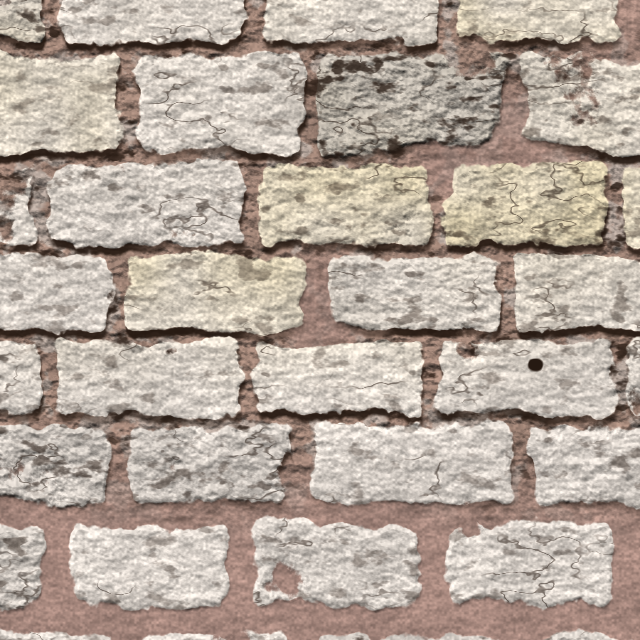
Give the GLSL for this texture, as a Shadertoy shader.

```glsl
// Weathered wall of pale stone blocks in red-brown mortar, lit from above.
// Rounded boxes in uneven staggered courses are eroded by noise; the slope of
// a height field gives the shading, and a shifted copy gives the cast shadow.

#define ROW_PITCH 0.149      // course height
#define FIRST_BED 0.076      // first bed joint, measured from the top
#define BLOCK_WIDTH 0.297    // mean block length
#define JOINT_JITTER 0.16    // spread of the upright joints
#define CORNER 0.014         // corner radius
#define EROSION 0.030        // raggedness of the block edges
#define LIGHT_GAIN 1.2       // strength of the relief shading
#define SPECKLE 0.22         // strength of the fine grit
#define SHADOW_SHIFT vec2(-0.002, 0.012)

const vec3 STONE_GREY = vec3(0.82, 0.79, 0.76);
const vec3 STONE_CREAM = vec3(0.82, 0.77, 0.65);
const vec3 MORTAR_ROUGH = vec3(0.58, 0.48, 0.43);
const vec3 MORTAR_SMOOTH = vec3(0.65, 0.53, 0.49);
const vec3 PIT_DARK = vec3(0.15, 0.10, 0.07);

float hash(vec2 p) {
    return fract(sin(dot(p, vec2(127.1, 311.7))) * 43758.5453);
}

float noise(vec2 p) {
    vec2 i = floor(p), f = fract(p);
    f = f * f * (3.0 - 2.0 * f);
    return mix(mix(hash(i), hash(i + vec2(1, 0)), f.x),
               mix(hash(i + vec2(0, 1)), hash(i + vec2(1, 1)), f.x), f.y);
}

float fbm(vec2 p) {
    float sum = 0.0, amp = 0.5;
    for (int k = 0; k < 4; k++) {
        sum += amp * noise(p);
        p = mat2(1.6, 1.2, -1.2, 1.6) * p + 5.3;
        amp *= 0.5;
    }
    return sum;
}

// Smeared, level mortar: the foot of the wall and a few patches above
float flushness(vec2 p) {
    float foot = 1.0 - smoothstep(0.15, 0.36, p.y + 0.1 * (noise(p * 5.0) - 0.5));
    return max(foot, 0.8 * smoothstep(0.72, 0.86, noise(p * 4.0 + 3.0)));
}

float jointAt(float i, float row) {
    return i + JOINT_JITTER * (hash(vec2(i, row) + 4.7) - 0.5);
}

// Signed distance to the block face, negative inside; local is 0..1 in the block
float blockDistance(vec2 p, out vec2 id, out vec2 local) {
    vec2 q = p + 0.014 * (vec2(noise(p * 9.0), noise(p * 9.0 + 31.0)) - 0.5);
    float t = 1.0 - q.y - FIRST_BED;
    float v = (t - 0.022 * sin(t * 7.03)) / ROW_PITCH;
    float row = floor(v);
    float u = (q.x - 0.2 + 0.12 * mod(row, 2.0)) / BLOCK_WIDTH;
    float i = floor(u);
    if (u < jointAt(i, row)) i -= 1.0;
    else if (u > jointAt(i + 1.0, row)) i += 1.0;
    float left = jointAt(i, row), right = jointAt(i + 1.0, row);
    id = vec2(i, row);
    local = vec2((u - left) / (right - left), 1.0 - fract(v));

    vec2 inset = vec2(min(u - left, right - u) * BLOCK_WIDTH,
                      (0.5 - abs(local.y - 0.5)) * ROW_PITCH);
    vec2 gap = mix(vec2(0.013, 0.009), vec2(0.024, 0.019), flushness(p));
    vec2 c = gap + CORNER - inset;
    float d = length(max(c, 0.0)) + min(max(c.x, c.y), 0.0) - CORNER;
    d += EROSION * (fbm(p * 34.0) - 0.47);
    // Daubs of mortar left on the face
    return max(d, 0.08 * (noise(p * 11.0 + 8.0) + 0.2 * fbm(p * 60.0) - 1.01));
}

float roughness(vec2 id) {
    return pow(hash(id + 2.3), 3.0);
}

float height(vec2 p) {
    vec2 id, local;
    float face = 1.0 - smoothstep(-0.008, 0.003, blockDistance(p, id, local));
    float level = flushness(p);
    float grain = fbm(p * vec2(48.0, 76.0));
    float grit = mix(mix(2.0, 0.4, level), mix(0.75, 1.9, roughness(id)), face);
    return face * mix(0.8, 0.25, level) + grain * grit;
}

void mainImage(out vec4 fragColor, in vec2 fragCoord) {
    vec2 p = fragCoord / iResolution.xy;
    vec2 id, local, otherId, otherLocal;
    float d = blockDistance(p, id, local);
    float soft = max(0.002, 1.0 / iResolution.y);
    float face = 1.0 - smoothstep(-soft, soft, d);
    float level = flushness(p), rough = roughness(id);

    // Base colours: upper blocks lean to cream, smooth mortar is pinker
    float cream = hash(id + 9.1) * smoothstep(0.3, 0.75, p.y) * (0.5 + noise(p * 14.0));
    vec3 stone = mix(STONE_GREY, STONE_CREAM, clamp(cream, 0.0, 1.0));
    stone *= (0.89 + 0.2 * fbm(p * 16.0)) * mix(1.04, 0.88, rough);
    vec3 mortar = mix(MORTAR_ROUGH, MORTAR_SMOOTH, level) * (0.86 + 0.28 * fbm(p * 16.0));
    float crumbs = smoothstep(0.48, 0.6, fbm(p * 30.0 + 11.0));
    mortar = mix(mortar, STONE_GREY * 0.85, 0.6 * (1.0 - level) * crumbs);
    vec3 col = mix(mortar, stone, face);

    // Relief shading and fine speckle
    float slope = height(p) - height(p + vec2(-0.0015, 0.004));
    col *= 1.0 + LIGHT_GAIN * clamp(slope, -0.65, 0.11);
    col *= 1.0 + SPECKLE * (noise(p * 260.0) - 0.5);

    // Pits, and ragged cracks running along the beds
    float pit = smoothstep(0.57, 0.72, fbm(p * vec2(34.0, 58.0) + 7.0));
    pit *= mix(1.0 - level, mix(0.4, 1.0, rough), face);
    float crack = 1.0 - smoothstep(0.0, 0.035, abs(fbm(p * vec2(17.0, 34.0) + 2.0) - 0.47));
    crack *= face * smoothstep(0.5, 0.8, noise(p * 15.0 + 20.0) + 0.3 * rough);

    // A round hole in a few blocks
    vec2 fromHole = (local - vec2(0.55, 0.65)) * vec2(BLOCK_WIDTH, ROW_PITCH);
    float holeEdge = length(fromHole) + 0.008 * (noise(p * 90.0) - 0.5);
    float hole = (1.0 - smoothstep(0.008, 0.013, holeEdge)) * step(0.95, hash(id + 6.4));
    col = mix(col, PIT_DARK, max(max(0.8 * pit, 0.5 * crack), hole * face));

    // Shadow cast on the bed joint below each block
    float above = blockDistance(p + SHADOW_SHIFT, otherId, otherLocal);
    float shadow = (1.0 - smoothstep(-0.006, 0.004, above)) * (1.0 - face) * (1.0 - level);
    shadow *= 0.45 + 0.55 * smoothstep(0.2, 0.6, noise(p * 12.0 + 5.0));
    col = mix(col, PIT_DARK, 0.92 * shadow);

    fragColor = vec4(clamp(col, 0.0, 1.0), 1.0);
}
```
